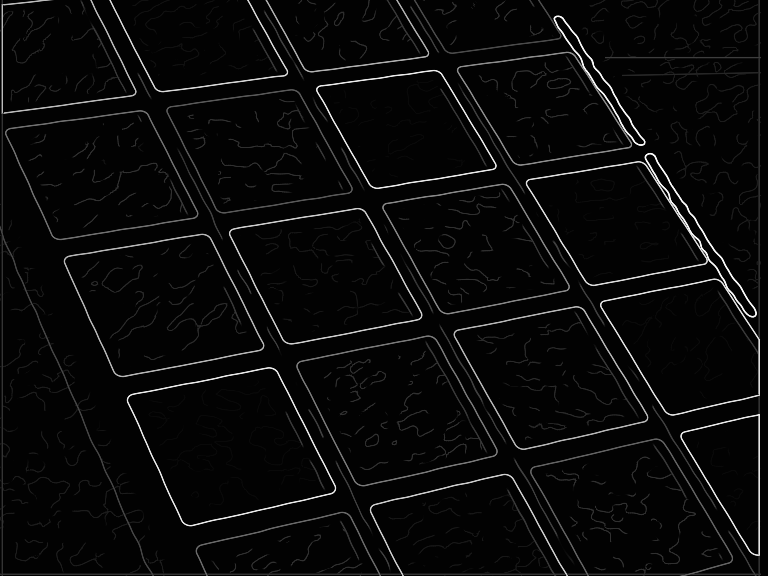
Reproduce this pattern procedurally as a Shadertoy shader.

```glsl
// Thin outlines of rounded square tiles on a tilted board, seen in perspective.
// A homography turns the canvas into board cells; each cell draws one outline with
// its own brightness, plus faint broken noise contours for the surface grain.

const float FRAME_LEFT = 0.004;
const float FRAME_RIGHT = 1.318;
const float LINE_HALF = 0.0013;   // half line width, in canvas heights

// Outline contrast of each tile: four columns, top row first.
const float TILE_TONE[20] = float[20](
    0.80, 0.92, 0.75, 0.32,
    0.48, 0.38, 1.00, 0.60,
    0.78, 0.88, 0.58, 0.95,
    1.00, 0.52, 0.78, 0.97,
    0.45, 0.88, 0.42, 1.00);

float hash(vec2 p) {
    return fract(sin(dot(p, vec2(127.1, 311.7))) * 43758.5453);
}

float noise(vec2 p) {
    vec2 i = floor(p), f = fract(p);
    f = f * f * (3.0 - 2.0 * f);
    vec2 e = vec2(1.0, 0.0);
    return mix(mix(hash(i), hash(i + e.xy), f.x),
               mix(hash(i + e.yx), hash(i + e.xx), f.x), f.y);
}

mat2 rotate(float angle) {
    float c = cos(angle), s = sin(angle);
    return mat2(c, s, -s, c);
}

float roundedBox(vec2 p, vec2 halfSize, float radius) {
    vec2 d = abs(p) - halfSize + radius;
    return length(max(d, 0.0)) + min(max(d.x, d.y), 0.0) - radius;
}

float capsule(vec2 p, vec2 a, vec2 b, float radius) {
    vec2 pa = p - a, ba = b - a;
    return length(pa - ba * clamp(dot(pa, ba) / dot(ba, ba), 0.0, 1.0)) - radius;
}

// Change of a field per canvas height.
float slopeOf(float field) {
    return max(length(vec2(dFdx(field), dFdy(field))), 1e-5) * iResolution.y;
}

// Antialiased line where the field is zero, even in screen width.
float stroke(float field, float slope, float halfWidth) {
    float aa = 0.5 / iResolution.y;
    return 1.0 - smoothstep(halfWidth - aa, halfWidth + aa, abs(field) / slope);
}

float stroke(float field, float halfWidth) {
    return stroke(field, slopeOf(field), halfWidth);
}

// Breaks a line into irregular pieces.
float breakup(vec2 p, float scale, float threshold) {
    return smoothstep(threshold, threshold + 0.12, noise(p * scale + 17.3));
}

// Short wavy contours, stretched along one direction.
float grain(vec2 p, float angle, vec2 frequency, vec2 seed) {
    vec2 q = (rotate(angle) * p) * frequency + seed;
    q += 0.5 * vec2(noise(p * 70.0), noise(p * 70.0 + 31.0));
    return stroke(noise(q) - 0.5, 0.0011) * breakup(p, 48.0, 0.36);
}

// Canvas point (height 1, y down) to board coordinates, one unit per tile.
vec2 toBoard(vec2 p) {
    mat3 boardToCanvas = mat3(0.2802, -0.0307, 0.034,
                              0.0939, 0.1986, -0.0375,
                              0.638, 0.3443, 1.0);
    vec3 h = inverse(boardToCanvas) * vec3(p, 1.0);
    return h.xy / h.z;
}

void mainImage(out vec4 fragColor, in vec2 fragCoord) {
    vec2 p = fragCoord / iResolution.y;
    p.y = 1.0 - p.y;
    vec2 board = toBoard(p);
    vec2 cell = clamp(floor(board), vec2(-2.0), vec2(1.0, 2.0));
    vec2 local = board - cell - 0.5;
    float tone = TILE_TONE[int(cell.y + 2.0) * 4 + int(cell.x + 2.0)];
    float wobble = noise(p * 38.0) - 0.5;
    float columnSlope = slopeOf(board.x);

    // Tile outlines, closed off by the side frame
    float tile = roundedBox(local, vec2(0.44, 0.437), 0.045) + 0.005 * wobble;
    float clipped = max(tile, 4.0 * max(FRAME_LEFT - p.x, p.x - FRAME_RIGHT));
    float light = 0.92 * tone * stroke(clipped, LINE_HALF);

    // Faint second edge inside each right side, and seams between columns
    float within = 1.0 - smoothstep(0.38, 0.42, abs(local.y));
    float inner = stroke(local.x - 0.375 + 0.012 * wobble, columnSlope, LINE_HALF);
    light = max(light, 0.22 * inner * within * breakup(p, 20.0, 0.34));
    float seamX = fract(board.x + 0.49) - 0.5;
    float onBoard = 1.0 - step(1.8, abs(board.x));
    float seam = stroke(seamX + 0.015 * wobble, columnSlope, LINE_HALF);
    light = max(light, 0.25 * seam * onBoard * breakup(p, 24.0, 0.36));

    // Surface grain: weaker on high contrast tiles, finer off the board
    float inside = 1.0 - smoothstep(-0.07, -0.05, tile);
    float angle = mix(-0.2, 0.9, hash(cell + 4.0));
    float grainTone = mix(0.19, 0.035, smoothstep(0.7, 1.0, tone));
    light = max(light, grainTone * inside * grain(p, angle, vec2(32.0, 62.0), cell * 19.0));
    float outside = smoothstep(2.1, 2.14, abs(board.x));
    light = max(light, 0.11 * outside * grain(p, 0.4, vec2(48.0, 62.0), vec2(5.0)));

    // Board edge on the left and two ragged strips on the right
    light = max(light, 0.27 * stroke(board.x + 2.21 + 0.015 * wobble, LINE_HALF));
    float ragged = 0.026 * (noise(p * 60.0) - 0.5);
    float strip = min(capsule(board, vec2(2.0, -1.23), vec2(2.0, -0.11), 0.038),
                      capsule(board, vec2(2.0, 0.05), vec2(2.0, 1.36), 0.038));
    light = max(light, 0.98 * stroke(strip + ragged, LINE_HALF * 1.15));

    // Two level lines at the upper right, then the frame
    float levels = 0.24 * stroke(p.y - 0.1, LINE_HALF) * step(1.05, p.x);
    levels += 0.15 * stroke(p.y - 0.131 + 0.02 * (p.x - 1.08), LINE_HALF) * step(1.08, p.x);
    light = max(light, levels);
    float frame = max(stroke(p.x - FRAME_LEFT, LINE_HALF), stroke(p.x - FRAME_RIGHT, LINE_HALF));
    light = max(light, 0.2 * max(frame, stroke(p.y - 0.997, LINE_HALF)));
    light *= 1.0 - step(FRAME_RIGHT + 0.004, p.x);

    fragColor = vec4(vec3(max(light, 0.008)), 1.0);
}
```
